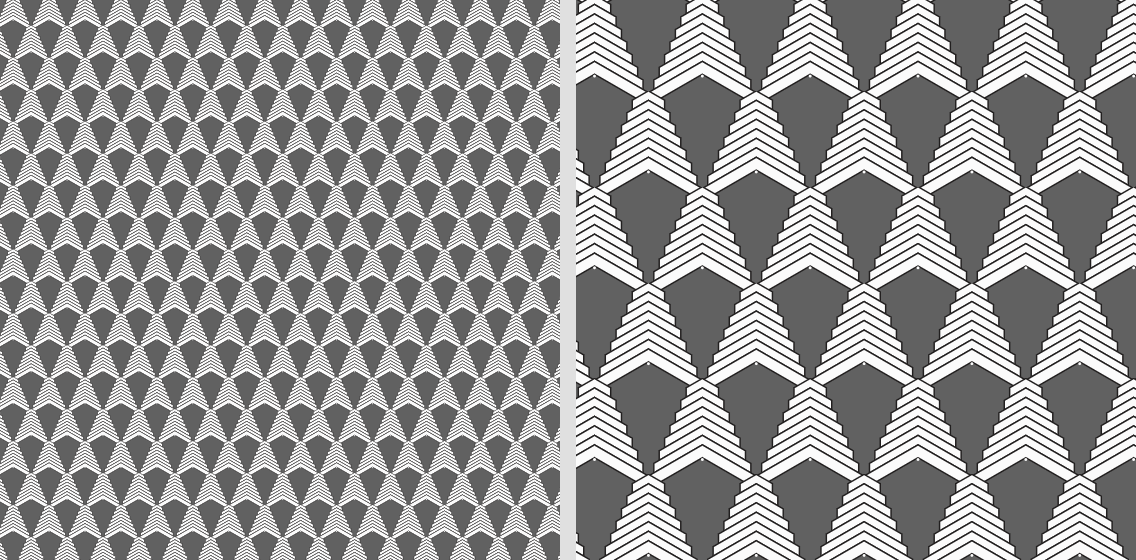
Left, the full canvas; right, a detail of the centre.
A Shadertoy shader for this pattern:

```glsl
// Staggered rows of tree-like stacks of white chevrons on a grey ground.

const vec3 GROUND = vec3(0.38);
const vec3 PAPER = vec3(0.985);
const vec3 INK = vec3(0.13, 0.12, 0.12);

const float ROW_HEIGHT = 0.889;  // in units of the column width
const float BANDS = 8.0;

// Coverage of the inside of a distance field, one pixel soft.
float coverage(float d, float pixel) {
    return clamp(0.5 - d / pixel, 0.0, 1.0);
}

// Coverage of a thin line along the edge of a distance field.
float outline(float d, float pixel) {
    float halfLine = 0.0068;
    return coverage(d - halfLine, pixel) - coverage(d + halfLine, pixel);
}

// Distance to one arm of a chevron with an upright end.
// top and thickness are measured down the axis.
float chevron(vec2 p, float top, float thickness, float halfWidth) {
    float across = dot(p, vec2(-0.5, 0.866));
    float middle = 0.866 * (top + 0.5 * thickness);
    return max(abs(across - middle) - 0.433 * thickness, p.x - halfWidth);
}

// Paints a tree whose tip is at the origin, with y pointing down.
vec3 paintTree(vec3 color, vec2 p, float pixel) {
    p.x = abs(p.x);
    for (float i = 0.0; i < BANDS; i++) {
        float thickness = i == BANDS - 1.0 ? 0.119 : 0.088;
        float halfWidth = mix(0.15, 0.5, i / (BANDS - 1.0));
        float d = chevron(p, 0.088 * i, thickness, halfWidth);
        color = mix(color, PAPER, coverage(d, pixel));
        color = mix(color, INK, outline(d, pixel));
    }
    // Small bead under the lowest peak
    float bead = length(p - vec2(0.0, 0.752)) - 0.013;
    return mix(color, PAPER, coverage(bead, pixel));
}

void mainImage(out vec4 fragColor, in vec2 fragCoord) {
    float columns = 15.58;
    float pixel = columns / iResolution.y;
    vec2 p = vec2(fragCoord.x, iResolution.y - fragCoord.y) * pixel;
    p += vec2(-0.365, 0.187);

    // Tree tips overlap the foot of the row above
    vec3 color = GROUND;
    float row = floor(p.y / ROW_HEIGHT);
    for (float k = 1.0; k >= 0.0; k--) {
        float treeRow = row - k;
        float stagger = 0.5 * mod(treeRow, 2.0);
        vec2 local = vec2(fract(p.x - stagger + 0.5) - 0.5, p.y - treeRow * ROW_HEIGHT);
        color = paintTree(color, local, pixel);
    }
    fragColor = vec4(color, 1.0);
}
```
